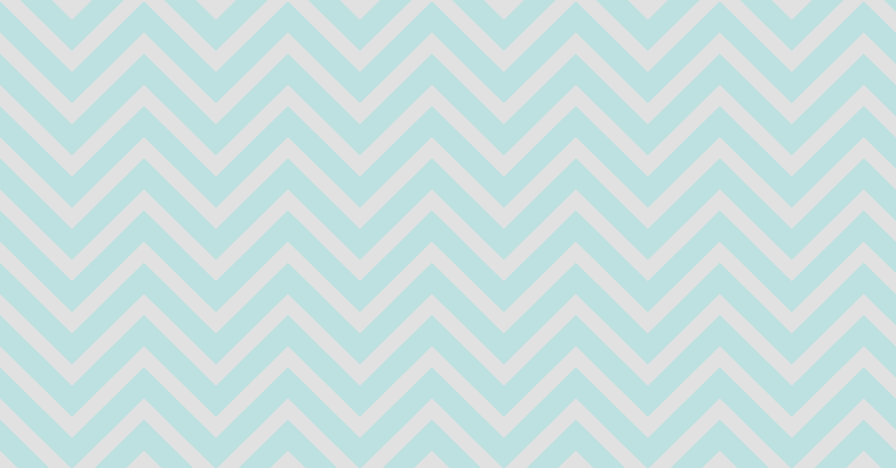
A WebGL 1 fragment shader for this pattern:

```glsl
precision highp float;

// Flat chevron stripes: pale grey zigzag bands on a soft aqua ground.
// A triangle wave shifts each column down, then the shifted depth is
// repeated in rows and cut into bands with one-pixel soft edges.

uniform vec2 u_resolution;

const vec2 REPEATS = vec2(6.224, 8.953);    // zigzags across, bands down
const float ZIGZAG_DROP = 1.354;            // peak to valley, in rows
const float FIRST_BAND = 0.621;             // band top below the top edge, in rows
const float BAND_SHARE = 0.404;             // band thickness, in rows
const vec3 AQUA = vec3(0.741, 0.882, 0.878);
const vec3 GREY = vec3(0.882, 0.882, 0.882);

// Distance to the nearest whole number: 0 to 0.5.
float toNearest(float x) {
    return abs(fract(x + 0.5) - 0.5);
}

// Triangle wave: 0 at each peak, 1 at each valley.
float triangleWave(float x) {
    return 2.0 * toNearest(x);
}

// Signed distance, in rows, to a repeated band that starts at whole rows.
float bandDistance(float row, float thickness) {
    return toNearest(row - 0.5 * thickness) - 0.5 * thickness;
}

// Rows crossed per pixel, measured at right angles to a slanted edge.
float rowsPerPixel(vec2 repeats, float drop, vec2 resolution) {
    return length(vec2(2.0 * drop * repeats.x, repeats.y) / resolution);
}

void main() {
    vec2 uv = gl_FragCoord.xy / u_resolution;

    // Chevron rows, counted downwards from the top edge
    float drop = ZIGZAG_DROP * triangleWave(uv.x * REPEATS.x);
    float row = (1.0 - uv.y) * REPEATS.y - drop - FIRST_BAND;

    // Band coverage
    float edge = bandDistance(row, BAND_SHARE);
    float pixel = rowsPerPixel(REPEATS, ZIGZAG_DROP, u_resolution);
    float band = clamp(0.5 - edge / pixel, 0.0, 1.0);

    gl_FragColor = vec4(mix(AQUA, GREY, band), 1.0);
}
```
